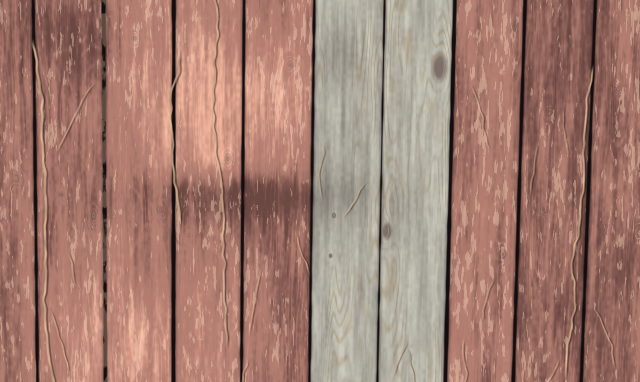
Write a Shadertoy shader that draws this texture.

```glsl
const vec3 RED_SHADE = vec3(0.42, 0.28, 0.26);
const vec3 RED_MID = vec3(0.70, 0.49, 0.44);
const vec3 RED_LIT = vec3(0.96, 0.72, 0.62);
const vec3 BARE_WOOD = vec3(0.88, 0.71, 0.62);
const vec3 GREY_SHADE = vec3(0.46, 0.44, 0.41);
const vec3 GREY_LIT = vec3(0.80, 0.79, 0.74);
const vec3 KNOT_BROWN = vec3(0.41, 0.34, 0.31);
const vec3 GAP_BLACK = vec3(0.08, 0.05, 0.06);
const vec3 GAP_MOSS = vec3(0.36, 0.29, 0.25);
const vec3 VINE_TAN = vec3(0.86, 0.70, 0.57);

float hash(vec2 p) {
    vec3 q = fract(p.xyx * 0.1031);
    q += dot(q, q.yzx + 33.33);
    return fract((q.x + q.y) * q.z);
}

float noise(vec2 p) {
    vec2 i = floor(p), f = fract(p);
    f = f * f * (3.0 - 2.0 * f);
    return mix(mix(hash(i), hash(i + vec2(1, 0)), f.x),
               mix(hash(i + vec2(0, 1)), hash(i + vec2(1, 1)), f.x), f.y);
}

float fbm(vec2 p) {
    float sum = 0.0, amp = 0.53;
    for (int i = 0; i < 4; i++) {
        sum += amp * noise(p);
        p = p * 2.03 + 17.3;
        amp *= 0.5;
    }
    return sum;
}

// Soft elliptical spot
float spot(vec2 p, vec2 centre, vec2 radius) {
    vec2 d = (p - centre) / radius;
    return exp(-dot(d, d));
}

// Wobbling stem between two heights, tapering at both ends
float stem(vec2 p, float x, float lean, float low, float high, float width, float seed, float px) {
    float bend = (noise(vec2(p.y * 16.0, seed)) - 0.5) * 0.016 + (noise(vec2(p.y * 70.0, seed + 9.0)) - 0.5) * 0.004;
    float d = abs(p.x - x - lean * (p.y - low) - bend) / sqrt(1.0 + lean * lean);
    float ends = smoothstep(low, low + 0.02, p.y) * smoothstep(high, high - 0.02, p.y);
    return ends * smoothstep(width + px, width - px, d);
}

// Long climbing vines and scattered twigs
float climbers(vec2 p, float px) {
    float v = stem(p, 0.080, -0.04, -0.03, 0.54, 0.0018, 3.0, px);
    v = max(v, stem(p, 0.275, -0.01, 0.24, 0.52, 0.0017, 8.0, px));
    v = max(v, stem(p, 0.350, -0.03, 0.05, 0.63, 0.0013, 14.0, px));
    v = max(v, stem(p, 0.885, 0.07, 0.00, 0.50, 0.0014, 21.0, px));
    for (float i = 0.0; i < 18.0; i++) {
        float r = hash(vec2(i, 61.0)), low = r * r * 0.38 - 0.02;
        float lean = (hash(vec2(i, 17.0)) - 0.5) * 1.1, span = mix(0.05, 0.13, hash(vec2(i, 29.0)));
        v = max(v, 0.85 * stem(p, hash(vec2(i, 43.0)), lean, low, low + span, 0.0009, i + 30.0, px));
    }
    return v;
}

// Knot centre (xy) and size (zw) inside a plank
vec4 knotShape(float id, float i) {
    if (id == 5.0) return i < 0.5 ? vec4(0.088, 0.493, 0.013, 0.025) : vec4(0.011, 0.236, 0.008, 0.015);
    vec2 c = vec2(hash(vec2(id + 20.0, i)), hash(vec2(i + 7.0, id + 40.0)));
    return vec4(mix(vec2(0.02, 0.1), vec2(0.09, 0.55), c), vec2(0.003, 0.004) * (1.0 + c.x));
}

// Sunlight and cast shade over the red planks
float daylight(vec2 uv) {
    float t = 0.40 + 0.50 * spot(uv, vec2(0.36, 0.70), vec2(0.12, 0.25)) * smoothstep(0.50, 0.58, uv.y);
    t += 0.32 * spot(uv, vec2(0.21, 0.08), vec2(0.17, 0.20)) + 0.13 * spot(uv, vec2(0.22, 0.75), vec2(0.10, 0.35));
    t -= 0.27 * spot(uv, vec2(0.38, 0.48), vec2(0.16, 0.06)) + 0.30 * spot(uv, vec2(0.13, 0.90), vec2(0.06, 0.14));
    return t - 0.12 * smoothstep(0.10, 0.0, uv.x) - 0.08 * smoothstep(0.65, 0.95, uv.x);
}

vec3 redPaint(float t, float flakes) {
    vec3 paint = mix(mix(RED_SHADE, RED_MID, smoothstep(0.0, 0.5, t)), RED_LIT, smoothstep(0.5, 1.0, t));
    return mix(paint, BARE_WOOD * mix(0.82, 1.1, t), flakes * 0.7);
}

void mainImage(out vec4 fragColor, in vec2 fragCoord) {
    vec2 uv = fragCoord / iResolution.xy, p = uv * vec2(1.0, 0.598);
    float px = 1.0 / iResolution.x;
    // Planks fan out slightly toward the top
    float pitch = mix(0.1062, 0.1098, uv.y);
    float u = (uv.x - mix(0.0586, 0.052, uv.y)) / pitch, id = floor(u);
    vec2 q = vec2((u - id) * pitch, p.y), shift = vec2(id * 13.7 + 50.0, id * 5.3 + 30.0);
    bool bare = id == 4.0 || id == 5.0;
    // Growth rings, bent around the knots
    float field = noise(q * vec2(30.0, 3.0) + shift) + 0.2 * noise(q * vec2(90.0, 14.0) + shift), knot = 0.0;
    for (float i = 0.0; i < 2.0; i++) {
        vec4 k = knotShape(id, i);
        field += 0.35 * spot(q, k.xy, k.zw * 1.8);
        knot = max(knot, smoothstep(1.2, 0.5, length((q - k.xy) / k.zw)));
    }
    float rings = smoothstep(0.2, 0.5, abs(fract(field * 9.0) - 0.5));
    float grain = fbm(q * vec2(130.0, 9.0) + shift) - 0.5;
    float fibre = noise(q * vec2(330.0, 38.0) + shift) + noise(q * vec2(250.0, 150.0) + shift) - 1.0;
    // Thin broken flakes, gathered in worn streaks
    float wear = fbm(q * vec2(32.0, 7.0) + shift * 2.0) - 0.5;
    float chips = fbm(q * vec2(210.0, 48.0) + shift) + 0.45 * wear + 0.07 * (rings - 0.5);
    float flakes = smoothstep(0.60, 0.72, chips);
    // Wood surface
    float redTone = daylight(uv) + (hash(vec2(id + 11.0, 4.0)) - 0.5) * 0.1
                  + wear * 0.3 + grain * 0.5 + fibre * 0.11 + (rings - 0.5) * 0.07;
    float greyTone = 0.74 + wear * 0.5 + grain * 0.6 + fibre * 0.14 - 0.28 * spot(uv, vec2(0.52, 0.48), vec2(0.12, 0.07))
                   - 0.25 * spot(uv, vec2(0.53, 0.85), vec2(0.06, 0.08));
    vec3 grey = mix(GREY_SHADE, GREY_LIT, clamp(greyTone, 0.0, 1.0));
    grey *= mix(vec3(1.0), vec3(0.93, 0.89, 0.83), rings * smoothstep(-0.1, 0.15, wear));
    vec3 col = bare ? grey : redPaint(clamp(redTone, 0.0, 1.0), flakes);
    col = mix(col, KNOT_BROWN * (0.9 + 0.4 * rings), knot * (bare ? 0.65 : 0.3));
    // Gaps between planks
    float seam = floor(u + 0.5);
    float d = abs(u - seam) * pitch + (noise(vec2(p.y * 45.0, seam + 20.0)) - 0.5) * 0.001;
    float halfGap = seam == 5.0 ? 0.0013 : mix(0.0018, 0.0030, hash(vec2(seam + 2.0, 8.0)));
    float moss = seam == 1.0 ? smoothstep(0.3, 0.5, fbm(p * vec2(90.0, 60.0))) : 0.0;
    col *= 1.0 - 0.2 * smoothstep(0.005, 0.0, d - halfGap);
    col = mix(col, mix(GAP_BLACK, GAP_MOSS, moss), smoothstep(halfGap + px, halfGap - px, d));
    // Vines over their own shadow
    col *= 1.0 - 0.4 * climbers(p - vec2(0.0025, -0.001), px);
    col = mix(col, VINE_TAN * mix(0.8, 1.1, noise(p * vec2(200.0, 60.0))), climbers(p, px) * 0.9);
    fragColor = vec4(col, 1.0);
}
```
